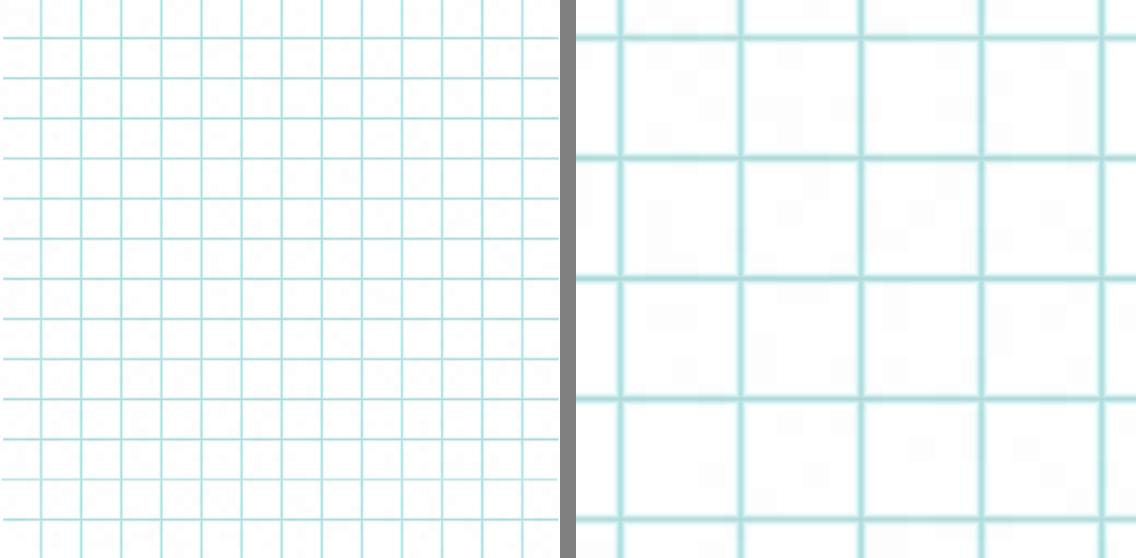
Left, the full canvas; right, a detail of the centre.
Give the GLSL for this pattern, as a WebGL 2 fragment shader.

```glsl
#version 300 es
precision highp float;
// Pale aqua graph-paper grid: 13 upright and 13 level soft lines on white.

uniform vec2 u_resolution;
out vec4 fragColor;

float hash(vec2 p) {
    return fract(sin(dot(p, vec2(127.1, 311.7))) * 43758.5453);
}

// Soft ink profile; red spreads a little wider, leaving a cyan fringe.
vec3 inkProfile(float dist, float sigma) {
    vec3 spread = sigma * vec3(1.0, 0.86, 0.86);
    return exp(-0.5 * dist * dist / (spread * spread));
}

void main() {
    vec2 uv = gl_FragCoord.xy / u_resolution;
    vec2 pixel = 1.0 / u_resolution;

    // Nearest line on each axis, limited to the 13 that exist
    vec2 first = vec2(0.0733, 0.0688);
    vec2 pitch = vec2(0.07162, 0.0719);
    vec2 index = clamp(round((uv - first) / pitch), 0.0, 12.0);
    vec2 dist = abs(uv - first - index * pitch);
    vec2 sigma = max(vec2(0.0019, 0.00188), 0.5 * pixel);

    // Slight change of strength from line to line; one level line is faint
    float faint = 1.0 - step(0.5, abs(index.y - 1.0));
    float uprightStrength = 0.95 + 0.1 * hash(vec2(index.x, 3.0));
    float levelStrength = (0.95 + 0.1 * hash(vec2(index.y, 8.0))) * (1.0 - 0.24 * faint);

    // Level lines stop just short of the left and right edges
    vec2 ends = vec2(0.0056, 0.9975) - 0.0028 * faint;
    float soft = max(0.0015, pixel.x);
    levelStrength *= smoothstep(ends.x - soft, ends.x + soft, uv.x)
                   * (1.0 - smoothstep(ends.y - soft, ends.y + soft, uv.x));

    // Upright lines are bluer, level lines a little greyer
    vec3 upright = inkProfile(dist.x, sigma.x) * vec3(0.31, 0.125, 0.12) * uprightStrength;
    vec3 level = inkProfile(dist.y, sigma.y) * vec3(0.30, 0.145, 0.14) * levelStrength;

    // Barely visible mottling of the paper
    float mottle = 0.006 * step(0.75, hash(floor(uv * 64.0)));
    vec3 color = vec3(1.0 - mottle) - max(upright, level);
    fragColor = vec4(color, 1.0);
}
```
